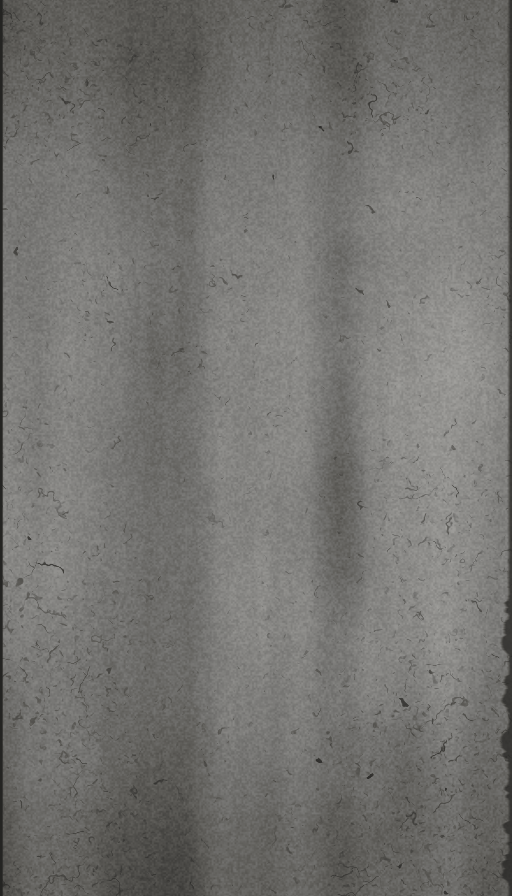
Give the GLSL for this texture, as a WebGL 1 fragment shader.

```glsl
precision highp float;
// Weathered grey concrete slab with vertical stains, pits, hairline cracks and dark edges.
uniform vec2 u_resolution;

float hash(vec2 p) {
  vec3 q = fract(vec3(p.xyx) * 0.1031);
  q += dot(q, q.yzx + 33.33);
  return fract((q.x + q.y) * q.z);
}

float noise(vec2 p) {
  vec2 i = floor(p), f = fract(p);
  f = f * f * (3.0 - 2.0 * f);
  return mix(mix(hash(i), hash(i + vec2(1.0, 0.0)), f.x),
             mix(hash(i + vec2(0.0, 1.0)), hash(i + 1.0), f.x), f.y);
}

float fbm(vec2 p) {
  float sum = 0.0, amp = 0.5;
  for (int i = 0; i < 5; i++) {
    sum += amp * noise(p);
    p = mat2(0.8, 0.6, -0.6, 0.8) * p * 2.03 + 17.3;
    amp *= 0.5;
  }
  return sum;
}

float band(float x, float center, float width) {
  float d = (x - center) / width;
  return exp(-d * d);
}

// Wear gathers at the sides, top and bottom, and in loose patches
float wear(vec2 p) {
  float sides = smoothstep(0.06, 0.28, abs(p.x - 0.27));
  float ends = smoothstep(0.15, 0.48, abs(p.y - 0.52));
  float patches = smoothstep(0.35, 0.75, noise(p * 9.0 + 4.0));
  return (0.25 + 0.45 * sides + 0.45 * ends) * (0.3 + patches);
}

// Scattered short strokes; a length near zero gives round pits
float marks(vec2 p, float cells, float len, float radius, float density, float seed) {
  float pixel = 1.0 / u_resolution.y;
  float ink = 0.0;
  vec2 home = floor(p * cells);
  for (int y = -1; y <= 1; y++) {
    for (int x = -1; x <= 1; x++) {
      vec2 id = home + vec2(float(x), float(y));
      vec2 key = id + seed;
      vec2 center = (id + vec2(hash(key + 3.1), hash(key + 7.7))) / cells;
      float present = step(hash(key + 11.3), density * wear(center));
      float angle = 6.2832 * hash(key + 19.9);
      float size = 0.35 + 0.65 * hash(key + 23.5);
      vec2 d = p - center;
      d = vec2(d.x * cos(angle) + d.y * sin(angle), d.y * cos(angle) - d.x * sin(angle));
      float halfLen = len * size;
      d.x -= clamp(d.x, -halfLen, halfLen);
      float r = radius * size;
      float shape = 1.0 - smoothstep(r - pixel * 0.6, r + pixel * 0.9, length(d));
      ink = max(ink, shape * present * (0.3 + 0.7 * hash(key + 41.0)));
    }
  }
  return ink;
}

void main() {
  vec2 p = gl_FragCoord.xy / u_resolution.y;
  float pixel = 1.0 / u_resolution.y;
  float width = u_resolution.x / u_resolution.y;
  float u = p.x / width + 0.06 * (fbm(p * vec2(9.0, 4.0)) - 0.5);

  // Broad vertical stains and pale runs
  float middle = smoothstep(0.05, 0.3, p.y);
  float tone = 0.499;
  tone -= 0.085 * band(u, 0.31, 0.1) * (0.4 + fbm(p * vec2(5.0, 4.0)));
  tone -= 0.095 * band(u, 0.68, 0.06) * smoothstep(0.2, 0.65, fbm(p * vec2(3.0, 5.0) + 8.0));
  tone += middle * (0.025 * band(u, 0.5, 0.08) + 0.03 * band(u, 0.87, 0.12));
  tone += 0.12 * (fbm(vec2(p.x * 24.0, p.y * 1.7)) - 0.48);
  tone += 0.1 * (fbm(p * 7.0 + 30.0) - 0.48);

  // Shade towards the top, bottom and left side
  tone -= 0.135 * smoothstep(0.68, 1.02, p.y);
  tone -= 0.11 * (1.0 - smoothstep(0.0, 0.38, p.y));
  tone -= 0.03 * (1.0 - smoothstep(0.0, 0.05, p.x));

  // Fine sandy grain
  tone += 0.035 * (noise(p * 290.0) - 0.5) + 0.075 * (noise(p * 510.0 + 9.0) - 0.5);

  // Strokes wander strongly so that they look chipped and jagged
  vec2 rough = p + 0.011 * (vec2(noise(p * 110.0), noise(p * 110.0 + 50.0)) - 0.5)
             + 0.005 * (vec2(noise(p * 260.0 + 20.0), noise(p * 260.0 + 80.0)) - 0.5);
  float ink = 0.4 * marks(rough, 110.0, 0.0012, 0.0012, 0.6, 10.0);
  ink = max(ink, 0.55 * marks(rough, 48.0, 0.005, 0.001, 0.42, 60.0));
  ink = max(ink, 0.75 * marks(rough, 17.0, 0.015, 0.0012, 0.27, 110.0));
  ink = max(ink, 0.85 * marks(rough, 30.0, 0.001, 0.003, 0.13, 170.0));

  // Broken hairline cracks inside worn patches
  float vein = abs(fbm(p * 17.0 + 70.0) - 0.48);
  float gaps = smoothstep(0.5, 0.7, noise(p * 60.0 + 5.0));
  float crack = (1.0 - smoothstep(0.002, 0.013, vein)) * gaps;
  ink = max(ink, 0.4 * crack * smoothstep(0.3, 0.8, wear(p)));
  tone *= 1.0 - 0.7 * ink;

  // Thin left seam and ragged right border
  float seam = 1.0 - smoothstep(0.002, 0.002 + 2.0 * pixel, p.x);
  float ragged = 0.001 + 0.009 * smoothstep(0.45, 0.75, fbm(vec2(3.0, p.y * 50.0)))
               * (1.0 - smoothstep(0.25, 0.45, p.y));
  float border = 1.0 - smoothstep(ragged, ragged + 0.005, width - p.x);
  tone = mix(tone, 0.14, max(seam, 0.75 * border));

  // Dark stains lean warm, pale areas stay almost neutral
  vec3 tint = mix(vec3(1.015, 1.0, 0.955), vec3(1.005, 1.0, 0.98), smoothstep(0.34, 0.46, tone));
  gl_FragColor = vec4(tone * tint, 1.0);
}
```
